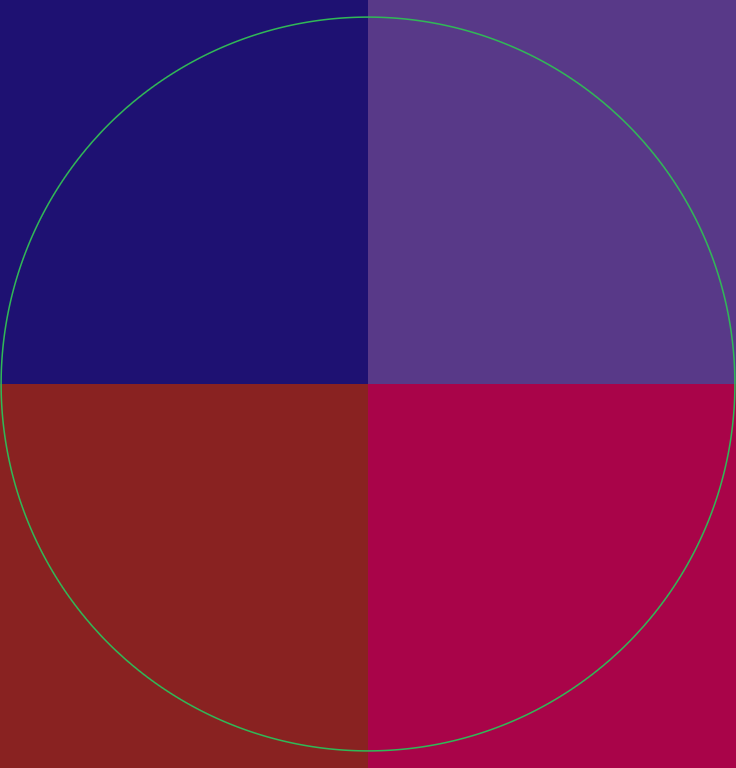
Reproduce this background procedurally as a WebGL 2 fragment shader.

```glsl
#version 300 es
precision highp float;
// Four flat colour quadrants meeting at the canvas centre, with a thin
// green ring that nearly touches the left and right sides.
// Quadrants are blended by two soft steps; the ring is a distance function.

#define RING_RADIUS 0.4985
#define RING_WIDTH 0.0021
#define RING_COLOR vec3(0.19, 0.72, 0.34)
#define TOP_LEFT vec3(0.116, 0.066, 0.447)
#define TOP_RIGHT vec3(0.347, 0.224, 0.535)
#define BOTTOM_LEFT vec3(0.537, 0.133, 0.129)
#define BOTTOM_RIGHT vec3(0.663, 0.016, 0.286)

uniform vec2 u_resolution;
out vec4 fragColor;

// Antialiased step across zero, one pixel wide
float softStep(float d, float pixel) {
    return clamp(d / pixel + 0.5, 0.0, 1.0);
}

// Coverage of a circular outline centred on the origin
float ringMask(vec2 p, float radius, float width, float pixel) {
    float d = abs(length(p) - radius) - 0.5 * width;
    return softStep(-d, pixel);
}

void main() {
    // Centred coordinates, one unit per canvas width
    float pixel = 1.0 / u_resolution.x;
    vec2 p = (gl_FragCoord.xy - 0.5 * u_resolution) * pixel;

    // Quadrants
    float right = softStep(p.x, pixel);
    float top = softStep(p.y, pixel);
    vec3 upper = mix(TOP_LEFT, TOP_RIGHT, right);
    vec3 lower = mix(BOTTOM_LEFT, BOTTOM_RIGHT, right);
    vec3 color = mix(lower, upper, top);

    // Ring
    color = mix(color, RING_COLOR, ringMask(p, RING_RADIUS, RING_WIDTH, pixel));

    fragColor = vec4(color, 1.0);
}
```
